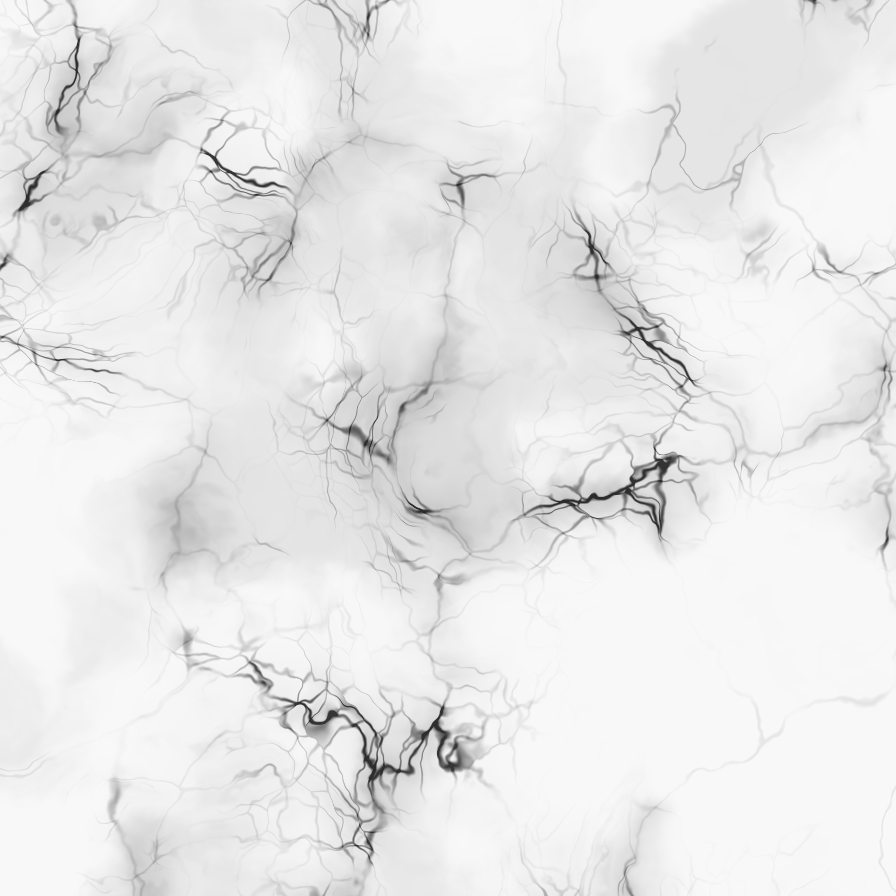
Give the GLSL for this texture, as a three.js fragment shader.

```glsl
varying vec2 vUv;

float hash(vec2 p) {
  return fract(sin(dot(p, vec2(127.1, 311.7))) * 43758.5453);
}

float noise(vec2 p) {
  vec2 i = floor(p), f = fract(p);
  f = f * f * f * (f * (f * 6.0 - 15.0) + 10.0);
  return mix(mix(hash(i), hash(i + vec2(1.0, 0.0)), f.x),
             mix(hash(i + vec2(0.0, 1.0)), hash(i + 1.0), f.x), f.y);
}

float fbm(vec2 p) {
  float sum = 0.0, weight = 0.5;
  for (int i = 0; i < 6; i++) {
    sum += weight * noise(p);
    p = mat2(1.6, 1.2, -1.2, 1.6) * p + 7.3;
    weight *= 0.5;
  }
  return sum / 0.984;
}

// Gap between the two nearest cell seeds: zero along the cell borders
float cellBorder(vec2 p) {
  vec2 cell = floor(p), f = fract(p);
  float nearest = 8.0, second = 8.0;
  for (int y = -1; y <= 1; y++) {
    for (int x = -1; x <= 1; x++) {
      vec2 o = vec2(float(x), float(y));
      vec2 seed = vec2(hash(cell + o), hash(cell + o + 57.0));
      float d = length(o + seed - f);
      second = min(second, max(nearest, d));
      nearest = min(nearest, d);
    }
  }
  return second - nearest;
}

// Thin crack along the cell borders, with its width in canvas units
float crack(vec2 p, float scale, float width) {
  return 1.0 - smoothstep(0.0, width, cellBorder(p * scale) / scale);
}

void main() {
  // Fractal warp gives the veins their ragged course
  vec2 warp = vec2(fbm(vUv * 4.0 + 3.0), fbm(vUv * 4.0 + 41.0)) - 0.5;
  vec2 stone = vUv + 0.24 * warp;
  vec2 veinSpace = stone * vec2(1.12, 0.92) + 5.0;

  // Where veins gather, and where they fade out
  float presence = smoothstep(0.40, 0.66, fbm(vUv * 3.5 + 19.0));
  float breaks = smoothstep(0.40, 0.64, fbm(vUv * 11.0 + 73.0));
  float border = cellBorder(veinSpace * 3.3) / 3.3;
  float zone = exp(-border * 17.0) * presence;

  // Soft grey clouds, denser beside the veins
  float cloud = smoothstep(0.45, 0.74, fbm(stone * 4.5 + 31.0));
  float mottle = smoothstep(0.38, 0.70, fbm(stone * 13.0 + 11.0));
  float wisp = 1.0 - smoothstep(0.0, 0.035, abs(fbm(stone * 5.0 + 87.0) - 0.5));
  float shade = 0.974 - 0.075 * cloud - 0.14 * zone * (0.3 + mottle);
  shade -= 0.035 * wisp * (0.2 + presence) * mottle;

  // Main veins, then two layers of finer cracks around them
  float mainVein = 1.0 - smoothstep(0.0, 0.007, border);
  float ink = 0.65 * mainVein * (0.1 + presence) * (0.15 + breaks);
  ink += 0.75 * crack(stone + 0.05 * warp.yx, 11.0, 0.0055) * zone * (0.2 + breaks);
  ink += 0.65 * crack(stone + 0.08 * warp.yx + 2.0, 25.0, 0.0045) * zone * breaks;
  ink += 0.22 * crack(stone + 9.0, 8.0, 0.004) * breaks * cloud;

  shade *= 1.0 - min(ink, 0.78);
  gl_FragColor = vec4(vec3(shade), 1.0);
}
```
